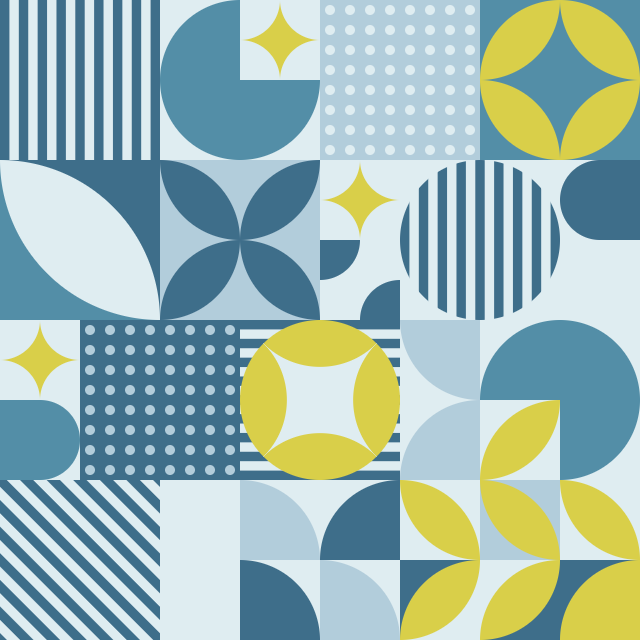
A three.js fragment shader for this pattern:

```glsl
// Geometric mosaic of discs, leaves, stars, dots and stripes on an 8 by 8 grid
varying vec2 vUv;

const vec3 LIGHT  = vec3(0.873, 0.929, 0.945);
const vec3 PALE   = vec3(0.700, 0.802, 0.858);
const vec3 TEAL   = vec3(0.325, 0.557, 0.655);
const vec3 NAVY   = vec3(0.245, 0.430, 0.540);
const vec3 YELLOW = vec3(0.852, 0.812, 0.285);

const float GRID = 8.0;             // cells across and down
const float STRIPE_FREQ = 4.25;     // stripe periods per cell
const float DOT_FREQ = 4.0;         // dots per cell
const float DOT_RADIUS = 0.0625;

float edge;                         // width of one smoothed edge, in cells

float fill(float d) { return clamp(0.5 - d / edge, 0.0, 1.0); }

float disc(vec2 p, vec2 centre, float r) { return fill(length(p - centre) - r); }

// Lens rising from corner (0,0) to corner (1,1)
float leaf(vec2 c) {
  return fill(max(length(c - vec2(0.0, 1.0)), length(c - vec2(1.0, 0.0))) - 1.0);
}

float fallingLeaf(vec2 c) { return leaf(vec2(1.0 - c.x, c.y)); }

// Four-pointed star with concave sides
float star(vec2 p, float r) {
  vec2 q = abs(p);
  return fill(max(r - length(q - r), max(q.x, q.y) - r));
}

float stripes(float x) {
  return fill((abs(fract(x * STRIPE_FREQ + 0.5) - 0.5) - 0.25) / STRIPE_FREQ);
}

float dots(vec2 p) {
  return fill(length(fract(p * DOT_FREQ) - 0.5) / DOT_FREQ - DOT_RADIUS);
}

vec3 starCell(vec2 c) { return mix(LIGHT, YELLOW, star(c - 0.5, 0.5)); }

// Each row is two cells high: p.y runs 0 to 2, c is the place within one cell,
// and t is the place from the centre of a two-cell tile.
vec3 topRow(vec2 p, vec2 c) {
  vec2 t = vec2(mod(p.x, 2.0), p.y) - 1.0;
  if (p.x < 2.0) return mix(LIGHT, NAVY, stripes(t.x));
  if (p.x < 4.0) {
    if (min(t.x, t.y) > 0.0) return starCell(c);
    return mix(LIGHT, TEAL, disc(t, vec2(0.0), 1.0));
  }
  if (p.x < 6.0) return mix(PALE, LIGHT, dots(t));
  vec3 col = mix(TEAL, YELLOW, disc(t, vec2(0.0), 1.0));
  return mix(col, TEAL, star(t, 1.0));
}

vec3 upperRow(vec2 p, vec2 c) {
  if (p.x < 2.0) {
    vec3 col = mix(NAVY, LIGHT, disc(p, vec2(0.0), 2.0));
    return mix(TEAL, col, disc(p, vec2(2.0), 2.0));
  }
  if (p.x < 4.0) return mix(PALE, NAVY, leaf(abs(p - vec2(3.0, 1.0))));
  if (p.x < 5.0) {
    if (p.y > 1.0) return starCell(c);
    float quarters = max(disc(c, vec2(0.0, 1.0), 0.5), disc(c, vec2(1.0, 0.0), 0.5));
    return mix(LIGHT, NAVY, quarters);
  }
  if (p.x < 7.0) {
    vec2 t = p - vec2(6.0, 1.0);
    return mix(LIGHT, NAVY, disc(t, vec2(0.0), 1.0) * stripes(t.x));
  }
  if (p.y < 1.0) return LIGHT;
  return mix(LIGHT, NAVY, disc(vec2(min(c.x, 0.5), c.y), vec2(0.5), 0.5));
}

vec3 lowerRow(vec2 p, vec2 c) {
  if (p.x < 1.0) {
    if (p.y > 1.0) return starCell(c);
    return mix(LIGHT, TEAL, disc(vec2(max(c.x, 0.5), c.y), vec2(0.5), 0.5));
  }
  if (p.x < 3.0) return mix(NAVY, PALE, dots(p));
  if (p.x < 5.0) {
    vec2 t = p - vec2(4.0, 1.0);
    vec3 col = mix(LIGHT, NAVY, stripes(t.y));
    col = mix(col, YELLOW, disc(t, vec2(0.0), 1.0));
    return mix(col, LIGHT, star(vec2(t.x + t.y, t.y - t.x) * sqrt(0.5), 1.0));
  }
  if (p.x < 6.0) return mix(LIGHT, PALE, disc(c, vec2(1.0, step(1.0, p.y)), 1.0));
  vec2 t = p - vec2(7.0, 1.0);
  if (max(t.x, t.y) < 0.0) return mix(LIGHT, YELLOW, leaf(c));
  return mix(LIGHT, TEAL, disc(t, vec2(0.0), 1.0));
}

vec3 bottomRow(vec2 p, vec2 c) {
  bool upper = p.y > 1.0;
  if (p.x < 2.0) return mix(LIGHT, NAVY, stripes((p.x + p.y - 2.0) * sqrt(0.5)));
  if (p.x < 3.0) return LIGHT;
  if (p.x < 4.0) return mix(LIGHT, upper ? PALE : NAVY, disc(c, vec2(0.0), 1.0));
  if (p.x < 5.0) {
    if (upper) return mix(LIGHT, NAVY, disc(c, vec2(1.0, 0.0), 1.0));
    return mix(LIGHT, PALE, disc(c, vec2(0.0), 1.0));
  }
  bool middle = p.x > 6.0 && p.x < 7.0;
  if (upper) return mix(middle ? PALE : LIGHT, YELLOW, fallingLeaf(c));
  if (p.x > 7.0) return mix(NAVY, YELLOW, disc(c, vec2(1.0, 0.0), 1.0));
  bool navySide = (c.y > c.x) != middle;
  return mix(navySide ? NAVY : LIGHT, YELLOW, leaf(c));
}

void main() {
  vec2 p = vUv * GRID;
  edge = max(fwidth(p.x), 0.0001);
  vec2 c = fract(p);
  vec2 r = vec2(p.x, mod(p.y, 2.0));
  vec3 col = p.y > 6.0 ? topRow(r, c) : p.y > 4.0 ? upperRow(r, c)
           : p.y > 2.0 ? lowerRow(r, c) : bottomRow(r, c);
  gl_FragColor = vec4(col, 1.0);
}
```
